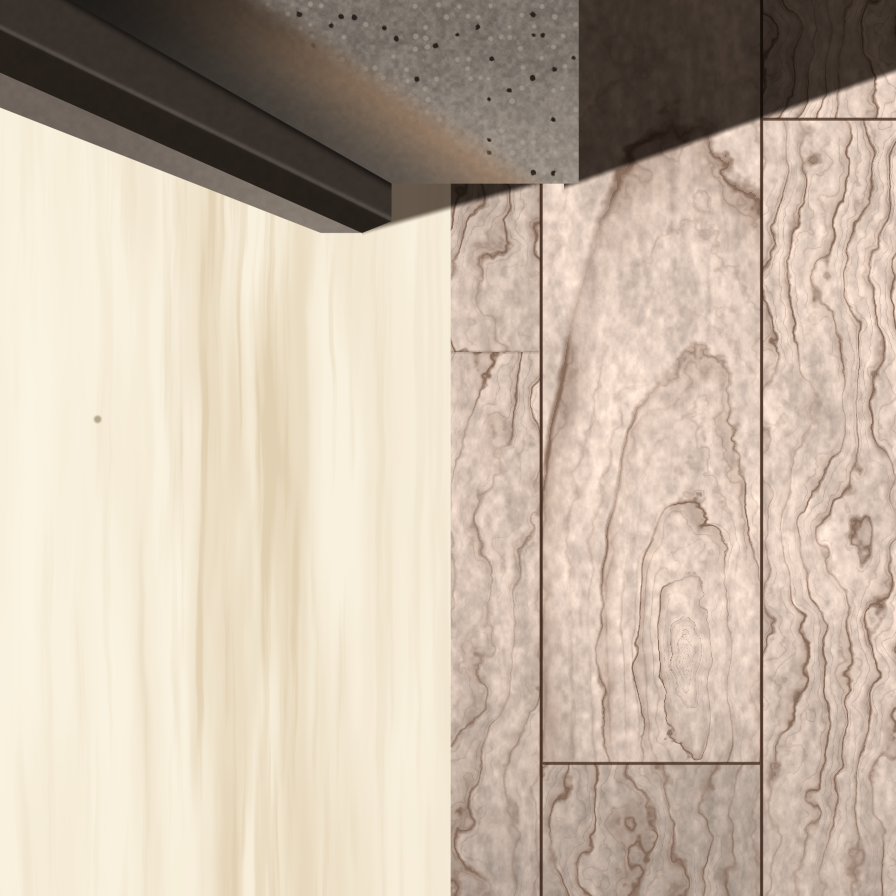
Write a Shadertoy shader that draws this texture.

```glsl
// Pale and brown plank floors meeting below a shadowed concrete block and dark skirting.
#define SEAM_A 0.604
#define SEAM_B 0.850
#define FLOOR_SPLIT 0.503
#define PALE vec3(0.985, 0.955, 0.885)
#define BEIGE vec3(0.86, 0.78, 0.65)
#define WOOD vec3(0.91, 0.825, 0.765)
#define GRAIN vec3(0.47, 0.36, 0.29)
#define CONCRETE vec3(0.52, 0.485, 0.45)
#define SHADOW vec3(0.27, 0.245, 0.225)
#define KNOT vec2(0.766, 0.265)

float hash(vec2 p) {
    vec3 q = fract(p.xyx * 0.1031);
    q += dot(q, q.yzx + 33.33);
    return fract((q.x + q.y) * q.z);
}
float noise(vec2 p) {
    vec2 i = floor(p), f = fract(p);
    f = f * f * (3.0 - 2.0 * f);
    return mix(mix(hash(i), hash(i + vec2(1, 0)), f.x),
               mix(hash(i + vec2(0, 1)), hash(i + vec2(1, 1)), f.x), f.y);
}
float fbm(vec2 p) {
    float sum = 0.0, amp = 0.533;
    for (int i = 0; i < 4; i++, amp *= 0.5) {
        sum += amp * noise(p);
        p = p * 2.03 + 17.1;
    }
    return sum;
}
float bump(float d, float width) { return exp(-d * d / (width * width)); }
float seam(float d) { return 1.0 - smoothstep(0.0007, 0.0026, abs(d)); }

// Coverage of the positive side of an edge
float cover(float d) {
    float px = 0.8 / iResolution.y;
    return smoothstep(-px, px, d);
}
// Height above the line through a and b
float above(vec2 p, vec2 a, vec2 b) {
    return p.y - a.y - (p.x - a.x) * (b.y - a.y) / (b.x - a.x);
}
// Thin ring lines with a soft shade trailing on one side
float ringLine(float phase, float width) {
    float f = fract(phase);
    float line = 1.0 - smoothstep(0.0, width, min(f, 1.0 - f));
    return 0.65 * line + 0.28 * smoothstep(0.55, 1.0, f);
}

vec3 paleFloor(vec2 p) {
    float x = p.x + 0.012 * fbm(p * vec2(8, 6));
    float broad = fbm(vec2(x * 24.0, p.y * 2.0));
    float fine = fbm(vec2(x * 95.0, p.y * 3.5 + 9.0));
    float band = bump(p.x - 0.28, 0.11);
    float stain = (0.1 + 0.48 * band) * smoothstep(0.38, 0.78, broad);
    stain += (0.12 + 0.3 * band) * smoothstep(0.48, 0.8, fine);
    stain += 0.08 * smoothstep(0.3, 0.0, p.y) + 0.06 * smoothstep(0.1, 0.3, p.x);
    vec2 m = p - vec2(0.312, 0.485);
    stain += 0.35 * bump(m.x + 0.35 * m.y, 0.012) * bump(m.y, 0.055) * fine;
    float speck = smoothstep(0.006, 0.002, length(p - vec2(0.109, 0.532)));
    return mix(mix(PALE, BEIGE, min(stain, 0.8)), BEIGE * 0.75, 0.8 * speck);
}

vec3 brownFloor(vec2 p) {
    float board = step(SEAM_A, p.x) + step(SEAM_B, p.x);
    bool narrow = board < 0.5;
    float joint = narrow ? 0.607 : board < 1.5 ? 0.148 : 0.867;
    float upper = step(joint, p.y), id = board * 2.0 + upper;
    bool arched = id == 3.0;
    float warp = fbm(p * vec2(13, 7) + id * 7.3) - 0.5;
    float ripple = fbm(p * vec2(32, 36) + id) - 0.5;
    // Leaning waves on most boards, nested arches around the knot
    float lean = narrow ? mix(0.19, -0.12, upper) : 0.03;
    float phase = (p.x - lean * p.y) * (narrow ? 23.0 : 30.0) + warp * 3.2 + ripple * 0.7;
    if (arched) {
        vec2 k = p - KNOT + vec2(0.045 * warp + 0.014 * ripple, 0.08 * ripple);
        phase = log2(length(k * vec2(1.0, 0.285)) / 0.03 + 0.02) / 0.83 + warp * 0.3;
    }
    float lines = ringLine(phase, arched ? 0.055 : 0.1) + 0.25 * ringLine(phase * 2.7 + ripple, 0.15);
    lines *= 0.3 + 0.7 * smoothstep(0.3, 0.65, fbm(p * vec2(14, 9) + 31.0 + id));
    // Pores, streaks and broad tone
    float streak = fbm(vec2(p.x * 100.0 + warp * 6.0, p.y * 9.0));
    float tone = 0.75 + 0.27 * fbm(p * vec2(130, 95)) + 0.18 * streak + 0.16 * warp;
    tone *= mix(0.87, 1.02, smoothstep(0.0, 0.35, p.y));
    tone *= id == 2.0 ? 0.92 : narrow ? 0.94 - 0.04 * upper : 1.0;
    vec3 col = mix(WOOD * tone, GRAIN, min(lines, 0.85));
    float gap = max(seam(p.x - SEAM_A), seam(p.x - SEAM_B));
    gap = max(gap, seam(p.y - joint) * (narrow ? 0.2 : 0.85));
    return mix(col, vec3(0.25, 0.16, 0.11), gap * 0.9);
}

// Side face blending into the pitted front face
vec3 block(vec2 p, float height) {
    float front = above(p, vec2(0.306, 1.0), vec2(0.605, 0.797));
    float grit = fbm(p * 190.0) - 0.5;
    vec3 side = mix(vec3(0.29, 0.265, 0.24), vec3(0.43, 0.355, 0.29), smoothstep(0.0, 0.1, height));
    side *= 0.65 + 0.8 * smoothstep(0.1, 0.6, p.x) - 0.25 * smoothstep(0.9, 1.02, p.y);
    vec3 face = CONCRETE * (0.91 + 0.22 * smoothstep(0.97, 0.8, p.y) + 0.35 * grit);
    vec2 cell = floor(p * 85.0);
    vec2 offset = fract(p * 85.0) - 0.3 - 0.4 * vec2(hash(cell + 3.0), hash(cell + 8.0));
    float kind = hash(cell), spot = smoothstep(0.32, 0.12, length(offset) + grit * 0.3);
    face = mix(face, kind > 0.93 ? vec3(0.16, 0.13, 0.11) : vec3(0.69, 0.65, 0.6),
               spot * (step(0.93, kind) + 0.55 * step(kind, 0.25)));
    return mix(side * (1.0 + 0.12 * grit), face, smoothstep(-0.035, 0.012, front));
}

void mainImage(out vec4 fragColor, in vec2 fragCoord) {
    vec2 p = fragCoord / iResolution.xy, corner = vec2(0.404, 0.74);
    vec3 col = mix(paleFloor(p), brownFloor(p), cover(p.x - FLOOR_SPLIT));
    float dusk = p.x < 0.63 ? above(p, corner, vec2(0.605, 0.796)) : above(p, vec2(0.646, 0.796), vec2(1.0, 0.92));
    float shade = smoothstep(-0.004, 0.005, dusk) * step(corner.x, p.x);
    col *= mix(vec3(1), SHADOW * (p.x < FLOOR_SPLIT ? 1.5 : 1.0), shade);
    // Skirting: pale lip, dark groove and upper rail
    float rail = above(p, vec2(0.078, 1.0), vec2(0.439, 0.794));
    float groove = above(p, vec2(0.0, 0.967), vec2(0.436, 0.753));
    float base = above(p, vec2(0.0, 0.88), vec2(0.358, 0.74));
    vec3 trim = mix(vec3(0.43, 0.39, 0.355), vec3(0.52, 0.48, 0.44), smoothstep(0.1, 0.36, p.x));
    trim = mix(trim, vec3(0.15, 0.125, 0.105), cover(above(p, vec2(0.0, 0.919), corner)));
    trim = mix(trim, vec3(0.22, 0.19, 0.165), cover(groove)) + 0.1 * bump(groove - 0.003, 0.003);
    trim *= (1.0 - 0.5 * bump(rail, 0.006)) * (0.94 + 0.12 * fbm(p * 150.0));
    float foot = p.y - corner.y - max(0.0, p.x - corner.x) * 0.4;
    col = mix(col, trim, cover(base) * cover(foot) * cover(0.437 - p.x));
    col = mix(col, block(p, rail), cover(rail) * cover(p.y - 0.795) * cover(0.646 - p.x));
    fragColor = vec4(clamp(col, 0.0, 1.0), 1.0);
}
```
